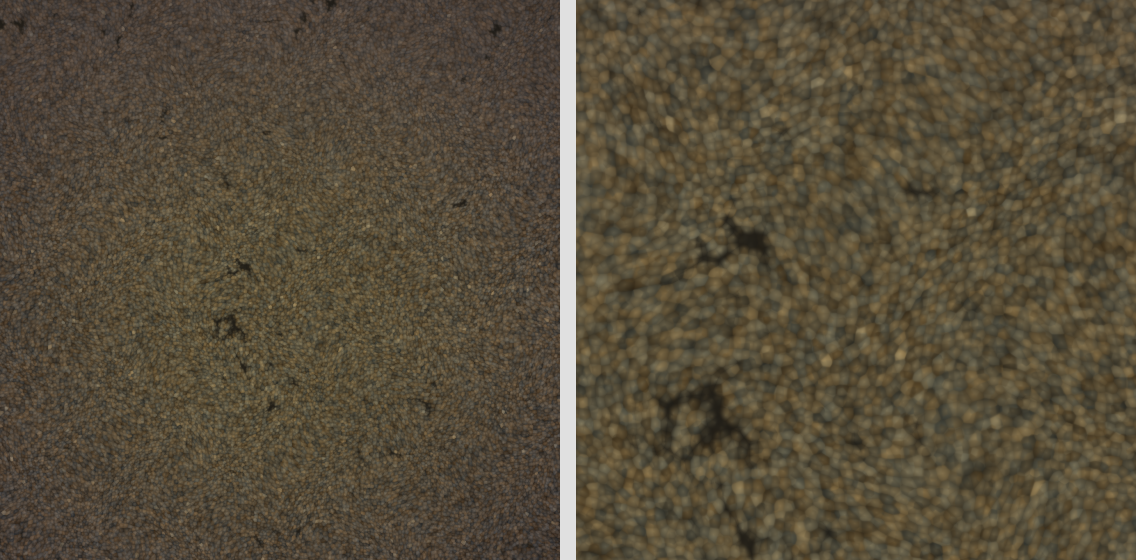
Left: the whole. Right: its middle third, enlarged.
Reproduce this texture procedurally as a Shadertoy shader.

```glsl
// Damp brown sand: fine soft grains, crumbly dark pits and a dim uneven light.

vec3 hash3(vec2 cell) {
    vec3 q = fract(cell.xyx * vec3(0.1031, 0.1030, 0.0973));
    q += dot(q, q.yxz + 33.33);
    return fract((q.xxy + q.yzz) * q.zyx);
}

// Distance to the nearest scattered point
float cellDistance(vec2 p) {
    vec2 cell = floor(p);
    float nearest = 2.0;
    for (int y = -1; y <= 1; y++)
    for (int x = -1; x <= 1; x++) {
        vec2 id = cell + vec2(x, y);
        nearest = min(nearest, length(id + hash3(id).xy - p));
    }
    return nearest;
}

// Softly blended grains: x = brightness, y = warmth, z = glint, w = gap depth
vec4 grains(vec2 p) {
    vec2 cell = floor(p);
    vec3 sum = vec3(0.0);
    float total = 0.0, nearest = 2.0;
    for (int y = -1; y <= 1; y++)
    for (int x = -1; x <= 1; x++) {
        vec2 id = cell + vec2(x, y);
        vec2 offset = id + 0.1 + 0.8 * hash3(id).xy - p;
        float d2 = dot(offset, offset);
        float weight = exp(-8.0 * d2);
        vec3 look = hash3(id + 71.0);
        sum += weight * vec3(look.xy - 0.5, smoothstep(0.97, 1.0, look.z));
        total += weight;
        nearest = min(nearest, d2);
    }
    return vec4(sum / total, sqrt(nearest));
}

// Where the surface has crumbled: a winding trail and the upper and lower rims
float crumbleZone(vec2 uv) {
    float bend = uv.y - 0.5;
    float across = (uv.x - 0.42 + 7.4 * bend * bend * bend) / 0.07;
    float trail = exp(-across * across) * smoothstep(0.18, 0.3, uv.y) * smoothstep(0.88, 0.75, uv.y);
    float hollow = exp(-120.0 * dot(uv - vec2(0.48, 0.31), uv - vec2(0.48, 0.31)));
    float patches = 0.5 + 0.5 * sin(uv.x * 12.0 + 0.6 + sin(uv.y * 9.0));
    float rims = smoothstep(0.87, 1.0, uv.y) + 0.8 * smoothstep(0.17, 0.0, uv.y);
    return max(0.8 * trail + 0.5 * hollow, rims * patches);
}

void mainImage(out vec4 fragColor, in vec2 fragCoord) {
    vec2 uv = fragCoord / iResolution.xy;
    vec2 warped = uv + 0.006 * sin(uv.yx * vec2(31.0, 37.0) + 2.0 * sin(uv * 17.0));

    // Olive in the middle, greyer and more violet towards the rims
    float rim = smoothstep(0.1, 0.65, length((uv - vec2(0.5, 0.42)) * vec2(0.9, 1.0)));
    vec3 color = mix(vec3(0.352, 0.313, 0.224), vec3(0.338, 0.291, 0.256), rim);
    color *= 1.0 - 0.45 * dot(uv - 0.5, uv - 0.5);
    color *= 1.0 + 0.025 * sin(uv.x * 8.0 + 2.0 * sin(uv.y * 6.0)) * sin(uv.y * 11.0 + uv.x * 4.0);

    // Two sizes of grain, softer near the top
    vec4 coarse = grains(warped * 165.0);
    vec4 fine = grains(uv * 245.0 + 19.0);
    float crisp = mix(1.0, 0.7, smoothstep(0.5, 1.0, uv.y));
    float relief = 0.42 * coarse.x + 0.22 * fine.x + 0.45 * (0.4 - coarse.w);
    color *= 1.0 + crisp * relief;
    color += crisp * vec3(0.045, 0.0, -0.045) * (coarse.y + 0.6 * fine.y);
    color += crisp * vec3(0.13, 0.12, 0.09) * coarse.z;

    // Clumps and dark clefts between the crumbs
    float broad = cellDistance(warped * 17.0 + 5.0);
    float small = cellDistance(warped * 52.0 + 40.0);
    float cleft = 0.5 * broad + 0.5 * small + 0.1 * (coarse.w - 0.4);
    float zone = crumbleZone(uv);
    float pit = smoothstep(0.0, 0.22, cleft - 0.73 + 0.17 * zone);
    color *= 1.0 - 0.14 * (small - 0.45) * (1.0 + zone);
    color = mix(color, vec3(0.105, 0.095, 0.075), 0.85 * pit);

    fragColor = vec4(clamp(color, 0.0, 1.0), 1.0);
}
```
